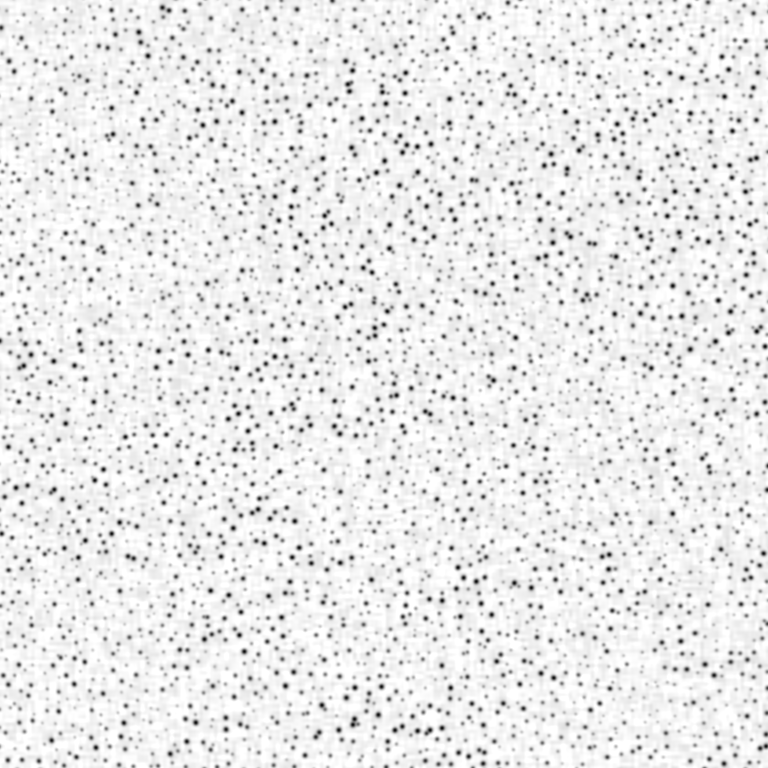
Reproduce this pattern procedurally as a WebGL 1 fragment shader.

```glsl
precision highp float;
// Soft ink dots of varied size and tone, scattered evenly over faintly woven white paper.

uniform vec2 u_resolution;

#define COLUMNS 55.0       // dot cells across the canvas
#define ROW_HEIGHT 0.866   // row spacing in cells, rows are staggered
#define JITTER 0.41        // largest shift of a dot, in cells
#define SKIPPED 0.05       // share of empty cells
#define SMALL_DOT 0.0017   // softness radius of the faintest dots
#define LARGE_DOT 0.0025   // softness radius of the darkest dots
#define FAINT_INK 0.20
#define DARK_INK 0.95
#define CLUSTERING 0.65    // how strongly dark dots gather in regions
#define WARP 0.010         // slow bending of the dot rows
#define PAPER 0.966
#define WEAVE 0.09         // contrast of the paper threads

float hash(vec2 p) {
  return fract(sin(dot(p, vec2(127.1, 311.7))) * 43758.5453);
}

float noise(vec2 p) {
  vec2 i = floor(p);
  vec2 f = fract(p);
  f = f * f * (3.0 - 2.0 * f);
  return mix(mix(hash(i), hash(i + vec2(1.0, 0.0)), f.x),
             mix(hash(i + vec2(0.0, 1.0)), hash(i + vec2(1.0, 1.0)), f.x), f.y);
}

// Slow variation of dot strength, in -0.5 .. 0.5
float region(vec2 p) {
  return 0.6 * noise(p * 6.0 + 13.0) + 0.4 * noise(p * 15.0 + 47.0) - 0.5;
}

// Paper brightness: broad shading plus crossed threads
float paper(vec2 p) {
  float shade = noise(p * 3.0 + 71.0) - 0.5;
  float upright = noise(p * vec2(210.0, 75.0) + 5.0) - 0.5;
  float level = noise(p * vec2(75.0, 210.0) + 29.0) - 0.5;
  return PAPER + 0.015 * shade + WEAVE * (upright + level);
}

// Light left after one dot: a soft round spot whose size follows its tone
float dotLight(vec2 cell, vec2 q, float minRadius) {
  float angle = 6.2832 * hash(cell + 3.7);
  float shift = JITTER * sqrt(hash(cell + 19.3));
  float stagger = 0.5 * mod(cell.y, 2.0);
  vec2 center = vec2(cell.x + 0.5 + stagger, (cell.y + 0.5) * ROW_HEIGHT);
  center += shift * vec2(cos(angle), sin(angle));

  float tone = pow(hash(cell + 41.9), 1.5) + CLUSTERING * region(center / COLUMNS);
  tone = clamp(tone, 0.0, 1.0);
  float radius = max(mix(SMALL_DOT, LARGE_DOT, tone), minRadius);
  float ink = mix(FAINT_INK, DARK_INK, tone) * step(SKIPPED, hash(cell + 67.1));
  vec2 d = (q - center) / (COLUMNS * radius);
  return 1.0 - ink * exp(-0.5 * dot(d, d));
}

void main() {
  float size = min(u_resolution.x, u_resolution.y);
  vec2 p = gl_FragCoord.xy / size;

  // Bend the rows so that no grid shows
  vec2 bend = vec2(noise(p * 6.0 + 83.0), noise(p * 6.0 + 97.0)) - 0.5;
  vec2 q = (p + WARP * bend) * COLUMNS;

  // Multiply the light through all nearby dots
  float light = 1.0;
  float row = floor(q.y / ROW_HEIGHT);
  for (int j = -1; j <= 1; j++) {
    float y = row + float(j);
    float column = floor(q.x - 0.5 * mod(y, 2.0));
    for (int i = -1; i <= 1; i++) {
      light *= dotLight(vec2(column + float(i), y), q, 0.6 / size);
    }
  }

  gl_FragColor = vec4(vec3(clamp(paper(p) * light, 0.0, 1.0)), 1.0);
}
```
